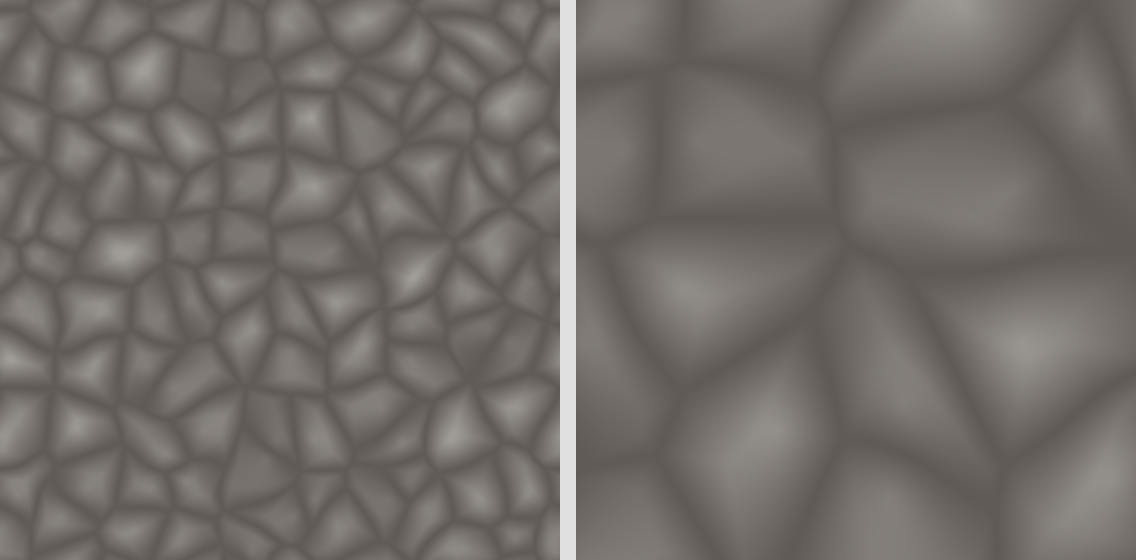
Left, the full canvas; right, a detail of the centre.
Write a Shadertoy shader that draws this texture.

```glsl
const float CELLS = 10.0;         // grains across the canvas
const float JITTER = 1.0;         // scatter of the grain centres
const float WARP = 0.4;           // bend of the outlines, in cells
const float ROUNDING = 0.06;      // softening of the ridges
const float FOOT = 0.05;          // width of the soft foot of a grain
const float GAIN = 1.05;          // brightness gained with height
const vec3 GROUND = vec3(0.376, 0.356, 0.336);
const vec3 CREST = vec3(0.628, 0.610, 0.592);

float hash(vec2 p) {
    return fract(sin(dot(p, vec2(127.1, 311.7))) * 43758.5453);
}

vec2 hash2(vec2 p) {
    return vec2(hash(p), hash(p + 37.3));
}

// Smooth vector noise that wraps every CELLS units
vec2 wrappedNoise(vec2 p) {
    vec2 i = floor(p), f = fract(p);
    f = f * f * f * (f * (f * 6.0 - 15.0) + 10.0);
    vec2 a = hash2(mod(i, CELLS) + 71.0);
    vec2 b = hash2(mod(i + vec2(1, 0), CELLS) + 71.0);
    vec2 c = hash2(mod(i + vec2(0, 1), CELLS) + 71.0);
    vec2 d = hash2(mod(i + vec2(1, 1), CELLS) + 71.0);
    return mix(mix(a, b, f.x), mix(c, d, f.x), f.y) - 0.5;
}

vec2 grainCentre(vec2 cell) {
    return cell + 0.5 + JITTER * (hash2(mod(cell, CELLS)) - 0.5);
}

float smoothMin(float a, float b, float k) {
    float h = max(k - abs(a - b), 0.0) / k;
    return min(a, b) - 0.25 * k * h * h;
}

// Gap between the nearest and second nearest grain centre
float grainHeight(vec2 p) {
    vec2 base = floor(p);
    float first = 9.0, second = 9.0, third = 9.0;
    for (int y = -2; y <= 2; y++)
    for (int x = -2; x <= 2; x++) {
        float d = distance(grainCentre(base + vec2(x, y)), p);
        third = min(third, max(second, d));
        second = min(second, max(first, d));
        first = min(first, d);
    }
    return max(smoothMin(second, third, ROUNDING) - first, 0.0);
}

void mainImage(out vec4 fragColor, in vec2 fragCoord) {
    vec2 p = fragCoord / iResolution.xy * CELLS;
    p += WARP * wrappedNoise(p);

    // Soft foot, then a straight climb to the crest
    float h = grainHeight(p);
    float light = GAIN * h * h / (h + FOOT);
    fragColor = vec4(mix(GROUND, CREST, min(light, 1.0)), 1.0);
}
```
